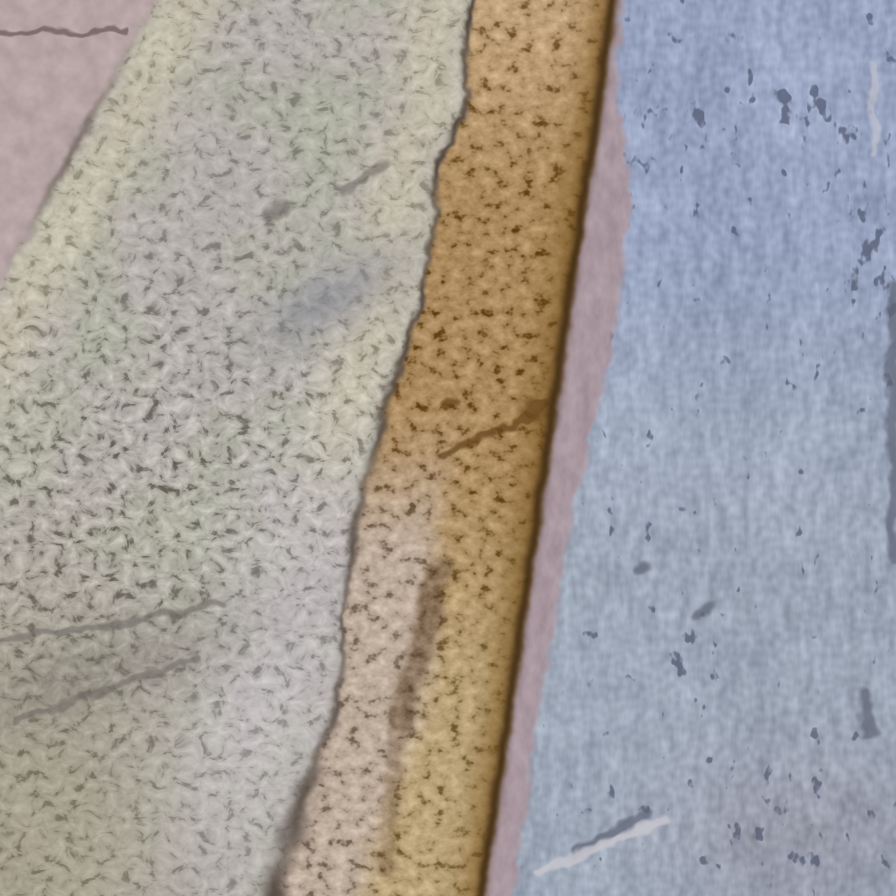
A Shadertoy shader for this texture:

```glsl
vec2 hashGradient(vec2 cell) {
    vec3 h = fract(cell.xyx * vec3(.1031, .103, .0973));
    h += dot(h, h.yzx + 33.33);
    float angle = 6.2832 * fract((h.x + h.y) * h.z);
    return vec2(cos(angle), sin(angle));
}

float noise(vec2 p) {
    vec2 i = floor(p), f = p - i, e = vec2(1, 0);
    vec2 u = f * f * f * (f * (f * 6. - 15.) + 10.);
    float low = mix(dot(hashGradient(i), f), dot(hashGradient(i + e), f - e), u.x);
    float high = mix(dot(hashGradient(i + e.yx), f - e.yx), dot(hashGradient(i + 1.), f - 1.), u.x);
    return 1.4 * mix(low, high, u.y);
}

float fbm(vec2 p) {
    float sum = 0., gain = .55;
    for (int i = 0; i < 3; i++) {
        sum += gain * noise(p);
        p = mat2(1.6, 1.2, -1.2, 1.6) * p + 7.3;
        gain *= .55;
    }
    return sum;
}

float bump(float x, float center, float width) {
    float t = (x - center) / width;
    return exp(-t * t);
}

float sideMask(float signedDistance) {
    return smoothstep(-.005, .005, signedDistance);
}

// Soft ellipse: center in xy, radii in zw
float blob(vec2 p, vec4 shape) {
    vec2 q = (p - shape.xy) / shape.zw;
    return exp(-dot(q, q));
}

float tiltedBlob(vec2 p, vec4 shape, float angle) {
    float c = cos(angle), s = sin(angle);
    return blob(mat2(c, -s, s, c) * (p - shape.xy) + shape.xy, shape);
}

// Soft stroke from ends.xy to ends.zw
float stroke(vec2 p, vec4 ends, float radius) {
    vec2 a = p - ends.xy, d = ends.zw - ends.xy;
    float t = clamp(dot(a, d) / dot(d, d), 0., 1.);
    return 1. - smoothstep(radius * .3, radius * 1.3, length(a - d * t));
}

vec3 paleStone(vec2 p, vec2 q, float crack, float rim) {
    float broad = fbm(p * 7.);
    vec2 warp = .006 * vec2(noise(p * 48.), noise(p * 48. + 31.));
    float grain = fbm((p + warp) * vec2(68, 85));
    vec3 c = mix(vec3(.71, .69, .67), vec3(.66, .66, .61), smoothstep(-.2, .3, broad));
    c = mix(c, vec3(.62, .59, .51), .8 * blob(p, vec4(.03, .05, .18, .3)));
    c = mix(c, vec3(.76, .74, .75), .8 * tiltedBlob(p, vec4(.31, .27, .08, .27), -.3));
    float cream = bump(p.x, crack - .04, .045) + bump(rim, .035, .045);
    c = mix(c, vec3(.77, .74, .66), .75 * min(cream, 1.) * smoothstep(.35, .6, p.y));
    float rough = .65 + .5 * tiltedBlob(p, vec4(.16, .46, .25, .18), .5);
    c += .2 * rough * grain + .06 * broad - .15 * rough * smoothstep(.12, .45, -grain);
    // Stain, hollow and creases
    c = mix(c, vec3(.57, .57, .59) + .08 * grain, .8 * tiltedBlob(q, vec4(.365, .665, .095, .033), .55));
    c = mix(c, vec3(.52, .5, .47) + .15 * grain, .5 * tiltedBlob(p, vec4(.1, .25, .19, .05), .3));
    float crease = stroke(q, vec4(0, .285, .25, .325), .005)
                 + stroke(q, vec4(.02, .195, .22, .265), .005)
                 + stroke(q, vec4(.384, .787, .43, .816), .006)
                 + stroke(q, vec4(.302, .763, .315, .768), .01);
    return mix(c, vec3(.42, .4, .38), .55 * min(crease, 1.));
}

vec3 ochreStone(vec2 p, vec2 q, float edge) {
    float grain = fbm(p * vec2(62, 76));
    vec3 c = mix(vec3(.72, .63, .47), vec3(.66, .53, .36), smoothstep(.15, .55, p.y));
    c = mix(c, vec3(.74, .62, .47), smoothstep(.75, 1., p.y));
    float seam = q.x - .415 - .2 * p.y - .012 * sin(p.y * 16. - 2.);
    float cream = (1. - smoothstep(-.02, .025, seam)) * (1. - smoothstep(.36, .56, p.y));
    c = mix(c, vec3(.73, .66, .6), cream);
    c += .19 * grain - .18 * smoothstep(.15, .5, -grain);
    c = mix(c, vec3(.47, .34, .14), .7 * bump(p.x, edge, .03));
    float gully = stroke(q, vec4(.49, .36, .448, .2), .016)
                + .5 * stroke(q, vec4(.445, .2, .43, .03), .013);
    c = mix(c, vec3(.45, .36, .27) + .2 * grain, .75 * min(gully, 1.));
    float cut = stroke(q, vec4(.495, .49, .612, .547), .005)
              + stroke(q, vec4(.498, .55, .51, .553), .007)
              + blob(q, vec4(.597, .542, .016, .009));
    return mix(c, vec3(.4, .27, .12), .75 * min(cut, 1.));
}

vec3 bluePaint(vec2 p, vec2 q) {
    vec3 c = mix(vec3(.62, .66, .72), vec3(.6, .645, .755), smoothstep(.35, .8, p.y));
    c = mix(c, vec3(.58, .58, .63), .75 * blob(p, vec4(.9, .07, .16, .1)));
    c += .1 * fbm(p * vec2(75, 24)) + .06 * fbm(p * vec2(8, 5) + 4.) + .05 * noise(p * 110.);
    // Flecks gather in worn areas
    float wear = tiltedBlob(p, vec4(.9, .88, .065, .03), -.4)
               + .8 * blob(p, vec4(.79, .86, .035, .035))
               + tiltedBlob(p, vec4(.965, .73, .025, .085), .2)
               + .6 * blob(p, vec4(.705, .88, .02, .07))
               + .7 * blob(p, vec4(.77, .27, .03, .04))
               + .45 * blob(p, vec4(.88, .08, .09, .07));
    float flake = fbm(p * vec2(52, 36) + 19.) + .42 * wear;
    c = mix(c, vec3(.33, .36, .44), .75 * smoothstep(.38, .58, flake));
    float chips = stroke(q, vec4(.713, .365, .72, .367), .008)
                + stroke(q, vec4(.78, .314, .792, .323), .007)
                + stroke(q, vec4(.965, .23, .97, .18), .007)
                + stroke(q, vec4(.997, .68, .997, .38), .007)
                + stroke(q, vec4(.64, .047, .72, .088), .007);
    c = mix(c, vec3(.37, .39, .45), .7 * min(chips, 1.));
    float scar = stroke(q, vec4(.6, .025, .74, .083), .006)
               + .7 * stroke(q, vec4(.974, .93, .977, .83), .005);
    return mix(c, vec3(.79, .78, .81), .8 * scar);
}

void mainImage(out vec4 fragColor, in vec2 fragCoord) {
    vec2 p = fragCoord / iResolution.xy;
    vec2 jitter = vec2(fbm(p * 28.), fbm(p * 28. + 57.)), q = p + .011 * jitter;
    float y = p.y, edge = .54 + .147 * y, edgeSide = p.x + .004 * jitter.x - edge;
    float crack = .306 + .222 * y + .02 * (bump(y, .21, .1) + .8 * bump(y, .68, .1) + bump(y, .89, .04));
    float crackSide = q.x - crack, rim = q.x - .55 * (y - .68);
    // Slab, pale stone and ochre stone
    vec3 slab = vec3(.71, .645, .64) + .07 * fbm(p * 45.);
    slab = mix(slab, vec3(.43, .36, .36), .75 * stroke(q, vec4(0, .964, .14, .965), .004));
    vec3 color = mix(slab, paleStone(p, q, crack, rim), sideMask(rim));
    color = mix(color, vec3(.39, .35, .33), .65 * bump(rim, 0., .006) * bump(y, .83, .08));
    color = mix(color, ochreStone(p, q, edge), sideMask(crackSide));
    // Irregular crack
    float width = .004 + .003 * bump(y, .48, .1) + .009 * bump(y, .04, .12);
    float depth = .7 + .35 * noise(vec2(y * 24., 3.5));
    color = mix(color, vec3(.32, .28, .25), depth * bump(crackSide, 0., width));
    // Lilac margin, paint and dark joint
    vec3 margin = vec3(.66, .59, .62) + .08 * fbm(p * vec2(65, 35));
    float bare = (.032 + .022 * bump(y, .66, .18)) * (1. - .7 * smoothstep(.8, .95, y));
    vec3 panel = mix(margin, bluePaint(p, q), sideMask(q.x - edge - bare));
    color = mix(color, panel, sideMask(edgeSide));
    color = mix(color, vec3(.25, .17, .08), .85 * bump(edgeSide, -.003, .0065));
    fragColor = vec4(clamp(color, 0., 1.), 1);
}
```
